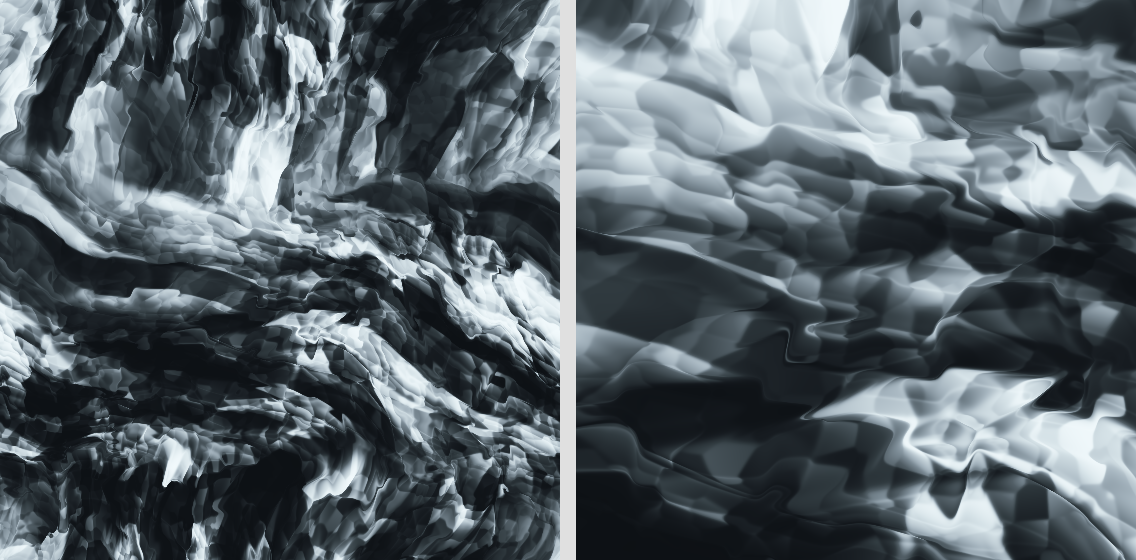
Left, the full canvas; right, a detail of the centre.
Give the GLSL for this texture, as a Shadertoy shader.

```glsl
// Crumpled dark plastic foil: long folds, shards and fine crinkles.
// Layers of wrapped cellular facets give a surface tilt; the tilt towards
// the light is turned into a share of brightness and then into steel tones.

const float TAU = 6.2831853;
const vec2 LIGHT = vec2(0.82, 0.57);
const vec2 SHEET_ORIGIN = vec2(0.75, 0.80);

vec2 hash2(vec2 cell, float seed) {
    vec3 h = fract((cell.xyx + seed * 17.3) * vec3(0.1031, 0.1030, 0.0973));
    h += dot(h, h.yzx + 33.33);
    return fract((h.xx + h.yz) * h.zy);
}

// Wrapped cellular facets: xy = surface tilt, z = strength of the crease.
// Low crispness gives soft bends, high crispness gives sharp folds.
vec3 facets(vec2 p, vec2 cells, float seed, float crisp) {
    vec2 grid = p * cells;
    vec2 id = floor(grid);
    vec2 local = grid - id;
    vec2 tilt = vec2(0.0);
    float total = 0.0;
    float squares = 0.0;
    for (int y = -1; y <= 1; y++) {
        for (int x = -1; x <= 1; x++) {
            vec2 offset = vec2(x, y);
            // The half keeps whole cell numbers clear of rounding errors
            vec2 cell = floor(mod(id + offset + 0.5, cells));
            vec2 site = offset + 0.1 + 0.8 * hash2(cell, seed) - local;
            vec2 lean = hash2(cell, seed + 7.0) * 2.0 - 1.0;
            float bulge = 0.35 + 1.2 * lean.y;
            float weight = exp(crisp * (0.5 - dot(site, site)));
            tilt += weight * (lean - bulge * site);
            total += weight;
            squares += weight * weight;
        }
    }
    float crease = 1.0 - squares / (total * total);
    return vec3(tilt / total, clamp(crease, 0.0, 1.0));
}

// Layered sines that bend the sheet and still wrap at the borders.
vec2 ripple(vec2 p, float amount) {
    float freq = 1.0;
    for (int i = 0; i < 3; i++) {
        vec2 wave = vec2(p.y * freq + p.x, p.x * freq - p.y);
        p += amount * sin(TAU * (wave + vec2(0.17, 0.61) * freq));
        freq = freq * 2.0 + 1.0;
        amount *= 0.25;
    }
    return p;
}

// Long folds on sheared lattices: steep above, shallow and falling below.
vec3 folds(vec2 p, float upper, float scale, float seed, float crisp) {
    vec2 steep = vec2(2.0 * p.x - p.y, p.x);
    vec2 shallow = vec2(p.x + 2.0 * p.y, p.y);
    vec2 cells = vec2(4.0, 5.0) * scale;
    vec3 rising = facets(steep, cells, seed, crisp);
    vec3 falling = facets(shallow, cells, seed + 3.0, crisp);
    return mix(falling, rising, upper);
}

vec3 blendTone(vec3 tone, vec3 next, float from, float to, float level) {
    return mix(tone, next, clamp((level - from) / (to - from), 0.0, 1.0));
}

// Brightness share to colour, from near black to silver.
vec3 foilColor(float level) {
    vec3 tone = vec3(0.05, 0.065, 0.08);
    tone = blendTone(tone, vec3(0.09, 0.11, 0.13), 0.0, 0.12, level);
    tone = blendTone(tone, vec3(0.19, 0.23, 0.25), 0.12, 0.39, level);
    tone = blendTone(tone, vec3(0.32, 0.37, 0.40), 0.39, 0.60, level);
    tone = blendTone(tone, vec3(0.48, 0.54, 0.58), 0.60, 0.73, level);
    tone = blendTone(tone, vec3(0.65, 0.71, 0.75), 0.73, 0.84, level);
    tone = blendTone(tone, vec3(0.84, 0.89, 0.91), 0.84, 0.95, level);
    return blendTone(tone, vec3(0.95, 0.98, 0.99), 0.95, 1.0, level);
}

void mainImage(out vec4 fragColor, in vec2 fragCoord) {
    vec2 p = fragCoord / iResolution.xy + SHEET_ORIGIN;

    // Bent sheet with slightly jagged outlines
    vec2 sheet = ripple(p, 0.03);
    sheet += 0.010 * facets(sheet, vec2(17.0, 15.0), 1.0, 16.0).xy;

    // Broad light and dark areas, crinkled patches and fold direction
    vec3 area = facets(sheet, vec2(3.0), 11.0, 10.0);
    float crinkled = smoothstep(-0.5, 0.4, area.x);
    float height = sin(TAU * (sheet.y - 0.42)) + 0.5 * area.x;
    float upper = smoothstep(-0.2, 0.2, height);
    float sharpness = 0.5 + 0.5 * sin(TAU * (3.0 * sheet.x - 2.0 * sheet.y));

    // Each finer layer is shifted by the folds that carry it
    vec3 large = folds(sheet, upper, 1.0, 21.0, mix(14.0, 55.0, sharpness));
    vec2 bent = sheet + 0.014 * large.xy;
    vec3 medium = folds(bent, upper, 2.0, 31.0, mix(50.0, 18.0, sharpness));
    bent += 0.009 * medium.xy;
    vec3 shards = facets(bent, vec2(15.0, 13.0), 41.0, 40.0);
    bent += 0.006 * shards.xy;
    vec3 splinters = folds(bent, upper, 4.0, 61.0, 26.0);
    bent += 0.003 * splinters.xy;
    vec3 scuffs = facets(bent, vec2(47.0, 41.0), 51.0, 18.0);

    // Tilt towards the light, with glints on the creases
    float glow = 0.08 + 0.4 * area.y + 0.85 * dot(large.xy, LIGHT);
    glow += 0.6 * dot(medium.xy, LIGHT);
    glow += mix(0.28, 0.7, crinkled) * dot(shards.xy, LIGHT);
    glow += mix(0.20, 0.6, crinkled) * dot(splinters.xy, LIGHT);
    glow += mix(0.19, 0.5, crinkled) * dot(scuffs.xy, LIGHT);
    glow += 0.35 * (medium.z - 0.1) + 0.45 * crinkled * (shards.z - 0.1);
    glow += 0.3 * crinkled * (splinters.z - 0.15);

    float level = 1.0 / (1.0 + exp(-2.45 * glow));
    fragColor = vec4(foilColor(level), 1.0);
}
```
